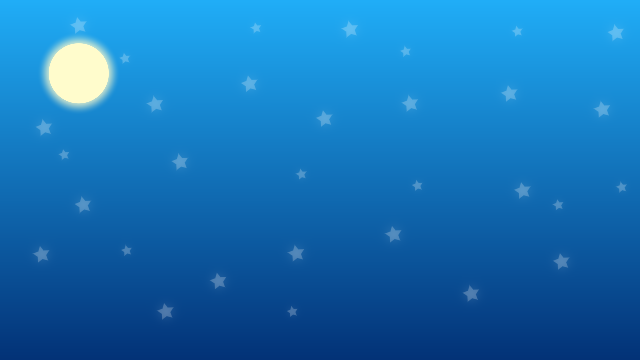
Write a Shadertoy shader that draws this background.

```glsl
// A blue night gradient with a softly glowing pale moon and faint tilted stars.
// Stars lie along loose rows whose even spacing is swayed by sine waves;
// each star is a folded five-point distance function with a thin halo.

const float CANVAS_WIDTH = 768.0;   // canvas units; a 16:9 canvas is 432 high
const float FIFTH = 1.2566371;      // one fifth of a turn

// Signed distance to a slightly tilted five-point star
float starDistance(vec2 d, float radius) {
    float angle = mod(atan(d.x, d.y) + 0.2, FIFTH) - 0.5 * FIFTH;
    vec2 folded = length(d) * vec2(cos(angle), abs(sin(angle)));
    vec2 valley = vec2(0.52 * radius, 0.0);
    vec2 tip = radius * vec2(cos(0.5 * FIFTH), sin(0.5 * FIFTH));
    vec2 edge = normalize(tip - valley);
    return dot(folded - valley, vec2(edge.y, -edge.x));
}

// Opacity of one star: flat body plus a halo that grows with its size
float starLight(vec2 d, float radius, float pixel) {
    float body = 1.0 - smoothstep(-0.6 * pixel, 0.6 * pixel, starDistance(d, radius));
    float halo = exp(-dot(d, d) / (radius * radius)) * radius * 0.008;
    return 0.21 * body + halo;
}

// Sway holds amplitude, frequency and phase; growth scales it along the row.
// Rhythm holds shift, period and how many stars of each period are large.
float starRow(vec2 p, vec2 start, float spacing, int count,
              vec3 swayX, vec3 swayY, float growth, vec3 rhythm, float pixel) {
    float light = 0.0;
    for (int n = 0; n < count; n++) {
        float i = float(n);
        vec2 sway = vec2(swayX.x * sin(swayX.y * i + swayX.z),
                         swayY.x * sin(swayY.y * i + swayY.z));
        vec2 center = start + vec2(spacing * i, 0.0) + sway * (1.0 + growth * i);
        bool large = mod(i + rhythm.x, rhythm.y) < rhythm.z;
        light = max(light, starLight(p - center, large ? 10.5 : 6.8, pixel));
    }
    return light;
}

void mainImage(out vec4 fragColor, in vec2 fragCoord) {
    float pixel = CANVAS_WIDTH / iResolution.x;
    vec2 p = fragCoord * pixel;

    // Sky
    float height = fragCoord.y / iResolution.y;
    vec3 color = mix(vec3(0.01, 0.195, 0.465), vec3(0.125, 0.68, 0.97), height);

    // Star rows, from the top down
    vec3 still = vec3(0.0);
    float stars = starRow(p, vec2(78.0, 387.0), 108.0, 7, vec3(40.0, 2.0, -3.57),
                          vec3(-28.0, 2.1, -0.53), -0.1, vec3(0.0, 3.0, 1.0), pixel);
    stars = max(stars, starRow(p, vec2(70.0, 308.0), 108.0, 7, vec3(20.0, 1.5, -1.0),
                          vec3(-35.0, 2.1, 1.0), -0.125, vec3(0.0, 1.0, 1.0), pixel));
    stars = max(stars, starRow(p, vec2(91.0, 225.0), 132.0, 6, vec3(14.0, 1.0, -1.5),
                          vec3(-22.0, 0.7, -1.3), 0.0, vec3(2.0, 3.0, 1.0), pixel));
    stars = max(stars, starRow(p, vec2(100.0, 186.0), 570.0, 2, still,
                          still, 0.0, vec3(0.0, 2.0, 1.0), pixel));
    stars = max(stars, starRow(p, vec2(50.0, 120.0), 104.0, 7, vec3(2.5, 3.665, 0.0),
                          vec3(-13.0, 2.0, -8.9), 0.5, vec3(6.0, 8.0, 7.0), pixel));
    stars = max(stars, starRow(p, vec2(199.0, 58.0), 152.0, 2, still,
                          still, 0.0, vec3(0.0, 2.0, 1.0), pixel));
    color = mix(color, vec3(1.0), stars);

    // Moon disc over its soft glow
    float moonDistance = length(p - vec2(94.5, 344.0)) - 36.5;
    float glow = 0.8 * pow(1.0 - smoothstep(-4.0, 14.0, moonDistance), 1.2);
    float disc = 1.0 - smoothstep(-0.7 * pixel, 0.7 * pixel, moonDistance);
    color = mix(color, vec3(1.0, 0.99, 0.8), max(glow, disc));

    fragColor = vec4(color, 1.0);
}
```
